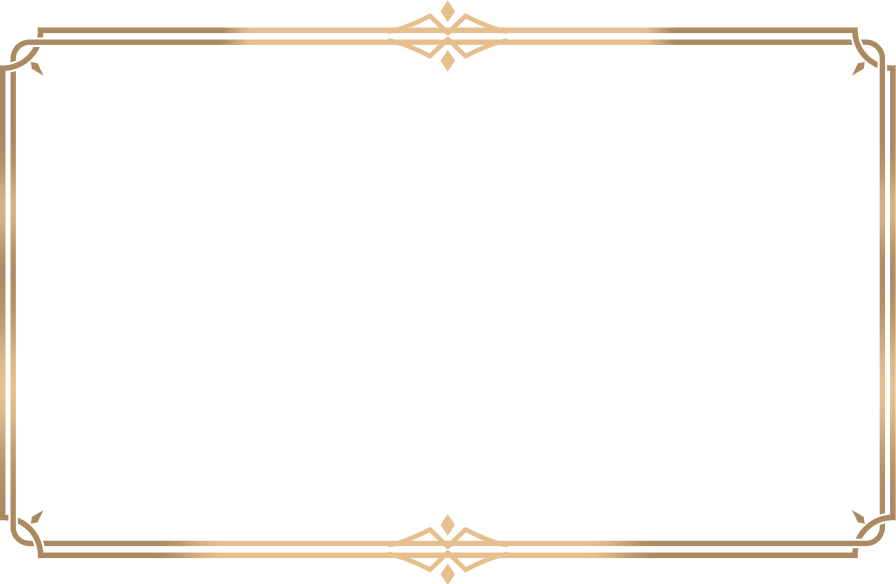
A WebGL 1 fragment shader for this background:

```glsl
precision highp float;
// Draws a white card with a woven double gold frame, fan crests and corner darts.

uniform vec2 u_resolution;

const vec2 CANVAS = vec2(768.0, 501.0); // design units spanning the canvas

float roundedBox(vec2 p, vec2 halfSize, float radius) {
  vec2 e = p - halfSize + radius;
  return length(max(e, 0.0)) + min(max(e.x, e.y), 0.0) - radius;
}

float segment(vec2 p, vec2 a, vec2 b) {
  vec2 ab = b - a;
  return length(p - a - ab * clamp(dot(p - a, ab) / dot(ab, ab), 0.0, 1.0));
}

float diamond(vec2 p, vec2 halfSize) {
  p = abs(p) / halfSize;
  return (p.x + p.y - 1.0) / length(1.0 / halfSize);
}

// Kite with a long point ahead of the origin and a short one behind it.
float dart(vec2 p, vec2 direction) {
  float along = dot(p, direction);
  float across = abs(dot(p, vec2(-direction.y, direction.x)));
  return diamond(vec2(along, across), vec2(along > 0.0 ? 11.0 : 5.0, 3.4));
}

// Fan of swept arms and crossed spokes, folded into one quadrant.
float crest(vec2 p) {
  float t = clamp((51.0 - p.x) / 36.0, 0.0, 1.0);
  float slope = 0.52 * pow(t, 0.4);
  float arm = abs(p.y - 4.0 - 13.4 * pow(t, 1.4)) / sqrt(1.0 + slope * slope);
  arm = max(arm - 2.0, max(p.x - 51.0, 15.0 - p.x));
  float spoke = segment(p, vec2(0.0, 2.5), vec2(15.2, 17.2)) - 2.0;
  return min(arm, spoke);
}

float cover(float d) {
  return clamp(0.5 - d * u_resolution.y / CANVAS.y, 0.0, 1.0);
}

float bump(float x, float center, float width) {
  float t = (x - center) / width;
  return exp(-t * t);
}

// Brushed metal sheen: 0 is bronze, 1 is pale gold.
float sheen(vec2 c, vec2 q) {
  vec2 ends = c.y > 0.0 ? vec2(-182.0, 182.0) : vec2(-222.0, 150.0);
  float soft = c.y > 0.0 ? 16.0 : 32.0;
  float rail = smoothstep(ends.x - soft, ends.x + soft, c.x)
             * (1.0 - smoothstep(ends.y - soft, ends.y + soft, c.x));
  float side = max(bump(c.y, -82.0, 55.0), 0.75 * bump(c.y, 72.0, 32.0));
  return q.y > 188.0 ? rail : side;
}

void main() {
  vec2 c = (gl_FragCoord.xy / u_resolution - 0.5) * CANVAS + vec2(0.2, 0.7);
  vec2 q = abs(c);

  // Outer rail with scooped corners, inner rail with rounded ones
  vec2 corner = vec2(381.5, 225.2);
  vec2 edge = q - corner;
  float outer = abs(max(max(edge.x, edge.y), 32.5 - length(edge))) - 2.4;
  float inner = abs(roundedBox(q, vec2(372.5, 215.0), 14.0)) - 2.3;

  // Weave: the upper strand alternates and cuts a thin gap in the lower one
  bool outerOnTop = (c.x * c.y > 0.0) == (edge.y > edge.x);
  float over = outerOnTop ? outer : inner;
  float under = outerOnTop ? inner : outer;
  float gold = max(cover(over), cover(under) * (1.0 - cover(over - 1.8)));

  // Crests and their diamonds at the middle of the top and bottom rails
  vec2 m = vec2(q.x, abs(q.y - 220.3));
  gold = max(gold, cover(crest(m)));
  gold = max(gold, cover(diamond(m - vec2(0.0, 21.2), vec2(6.2, 9.2))));

  // Darts pointing inward from the corners
  gold = max(gold, cover(dart(q - vec2(354.0, 194.5), normalize(vec2(-0.68, -0.74)))));

  vec3 metal = mix(vec3(0.67, 0.54, 0.38), vec3(0.90, 0.75, 0.56), sheen(c, q));
  gl_FragColor = vec4(mix(vec3(1.0), metal, gold), 1.0);
}
```
